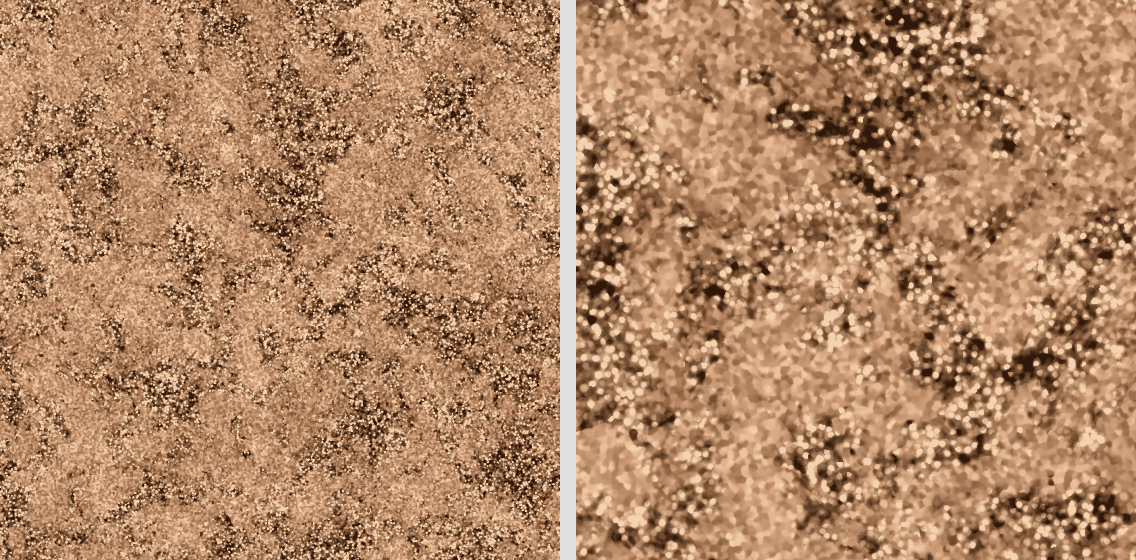
Left: the whole. Right: its middle third, enlarged.
Give the GLSL for this texture, as a three.js fragment shader.

```glsl
// Dry sandy soil: smooth tan crust broken by creases, brown stains and
// small patches of grit. Wrapping cellular noise drives a single tone,
// which is then coloured by a ramp from deep brown to pale sand.

varying vec2 vUv;

const float TAU = 6.2831853;

vec3 hash3(vec2 p) {
  vec3 q = fract(p.xyx * vec3(0.1031, 0.1030, 0.0973));
  q += dot(q, q.yzx + 33.33);
  return fract((q.xxy + q.yzz) * q.zyx);
}

// Cellular noise wrapping after n cells:
// x = softly blended cell value, y = nearest distance,
// z = second nearest distance, w = value of the nearest cell
vec4 cells(vec2 uv, float n) {
  vec2 p = uv * n;
  vec2 base = floor(p);
  float nearest = 9.0, second = 9.0, id = 0.0;
  float total = 0.0, weights = 0.0;
  for (int j = -1; j <= 1; j++) {
    for (int i = -1; i <= 1; i++) {
      vec2 cell = base + vec2(float(i), float(j));
      vec3 h = hash3(mod(cell, n) + n * 1.7);
      float d = length(cell + h.xy - p);
      float w = exp(-6.0 * d * d);
      total += w * h.z;
      weights += w;
      if (d < nearest) {
        second = nearest;
        nearest = d;
        id = h.z;
      } else {
        second = min(second, d);
      }
    }
  }
  return vec4(total / weights, nearest, second, id);
}

// Octaves of soft cellular noise, centred on zero
float layers(vec2 uv, float n) {
  float sum = 0.0, amp = 0.72;
  for (int i = 0; i < 5; i++) {
    sum += amp * (cells(uv, n).x - 0.5);
    n *= 2.0;
    amp *= 0.84;
  }
  return sum;
}

// Bends straight cell borders with layered sines of whole frequency
vec2 warp(vec2 uv) {
  uv += 0.014 * sin(TAU * (uv.yx * 3.0 + vec2(0.1, 0.6)));
  uv += 0.006 * sin(TAU * (uv.yx * 8.0 + uv * 5.0 + vec2(0.4, 0.2)));
  uv += 0.002 * sin(TAU * (uv.yx * 23.0 - uv * 14.0));
  return uv;
}

vec3 soilRamp(float tone) {
  float t = tone * 5.0;
  vec3 c = mix(vec3(0.19, 0.09, 0.03), vec3(0.42, 0.27, 0.16), clamp(t, 0.0, 1.0));
  c = mix(c, vec3(0.58, 0.40, 0.27), clamp(t - 1.0, 0.0, 1.0));
  c = mix(c, vec3(0.71, 0.53, 0.39), clamp(t - 2.0, 0.0, 1.0));
  c = mix(c, vec3(0.84, 0.65, 0.50), clamp(t - 3.0, 0.0, 1.0));
  return mix(c, vec3(0.96, 0.82, 0.69), clamp(t - 4.0, 0.0, 1.0));
}

void main() {
  vec2 bent = warp(vUv);
  float stain = layers(bent, 9.0);
  float patches = layers(bent, 17.0);

  // Creases between lumps of crust, fading in and out
  vec4 lump = cells(bent + 0.022 * vec2(stain, patches), 7.0);
  float crease = 1.0 - smoothstep(0.0, 0.13, lump.z - lump.y);
  crease *= smoothstep(-0.25, 0.20, patches - stain);

  // Fine sand everywhere, round grains and pits where grit is exposed
  float sand = cells(vUv, 290.0).x - 0.5;
  float pit = cells(vUv, 125.0).x - 0.5;
  vec4 grain = cells(vUv, 220.0);
  float body = 1.0 - smoothstep(0.22, 0.58, grain.y);
  float grains = mix(-0.22, 0.95 * grain.w - 0.34, body) + 0.8 * (grain.x - 0.5);
  float grit = smoothstep(-0.20, 0.44, patches - 0.3 * stain + 0.15 * crease + 0.45 * pit);

  float tone = 0.665 + 0.20 * stain + 0.55 * sand + 0.15 * pit;
  tone -= 0.18 * crease;
  tone += grit * (1.1 * grains + 0.55 * pit - 0.10);

  // Compress the deepest shadows and the palest grains
  tone += 0.40 * max(0.28 - tone, 0.0) - 0.30 * max(tone - 0.85, 0.0);

  // Scattered pale pebbles and a few dark holes
  vec4 pebble = cells(vUv, 80.0);
  float pebbles = step(0.94, pebble.w) * (1.0 - smoothstep(0.10, 0.28, pebble.y));
  vec4 hole = cells(vUv, 52.0);
  float holes = step(0.975, hole.w) * (1.0 - smoothstep(0.06, 0.22, hole.y + 0.3 * sand));
  tone = mix(tone, 0.96, 0.75 * pebbles);
  tone = mix(tone, 0.04, 0.85 * holes);

  // Exposed grit is a little greyer than the crust
  vec3 color = soilRamp(tone);
  float grey = dot(color, vec3(0.4, 0.45, 0.15));
  color = mix(color, vec3(grey) * vec3(1.08, 1.0, 0.82), 0.12 * grit);
  gl_FragColor = vec4(color, 1.0);
}
```
